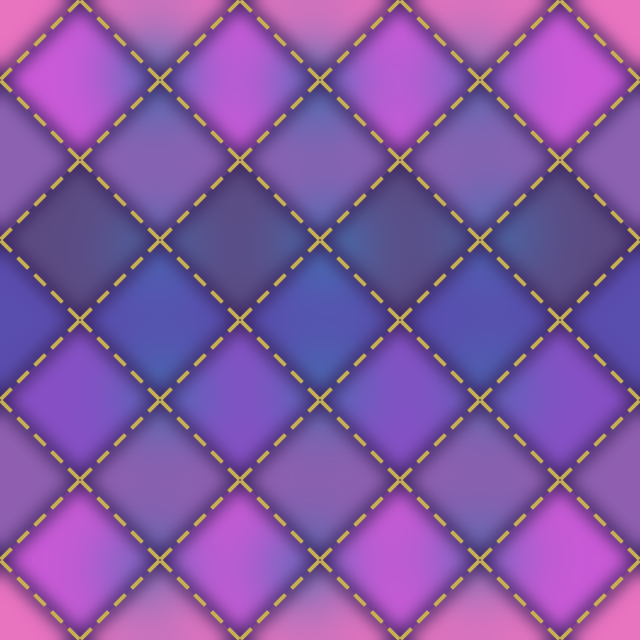
This pattern is drawn by a Shadertoy shader. Its source:

```glsl
// Quilted diamonds in sunset rows, with soft blue patches and dashed gold stitching.

float hash(vec2 p) {
    return fract(sin(dot(p, vec2(127.1, 311.7))) * 43758.5453);
}

// Row colours from bottom to top, two staggered rows per repeat
vec3 rowColour(float row) {
    vec3 rows[8] = vec3[8](
        vec3(0.91, 0.45, 0.75), vec3(0.79, 0.35, 0.84),
        vec3(0.56, 0.37, 0.69), vec3(0.53, 0.31, 0.77),
        vec3(0.35, 0.30, 0.68), vec3(0.36, 0.29, 0.51),
        vec3(0.55, 0.38, 0.70), vec3(0.80, 0.35, 0.85));
    return rows[int(mod(row, 8.0))];
}

// Blue patches around the side corners, wrapping every 4 repeats
float bluePatches(vec2 p) {
    vec2 base = floor(vec2(p.x + 0.5, p.y));
    float clear = 1.0;
    for (int j = -1; j <= 1; j++)
    for (int i = -1; i <= 1; i++) {
        vec2 site = base + vec2(i, j);
        vec2 id = mod(site, 4.0);
        float strength = step(0.5, id.x) * mix(0.5, 0.9, hash(id));
        vec2 jitter = 0.2 * (vec2(hash(id + 5.3), hash(id + 9.1)) - 0.5);
        vec2 d = p - site - vec2(0.0, 0.5) - jitter;
        clear *= 1.0 - strength * exp(-dot(d, d) / 0.12);
    }
    return 1.0 - clear;
}

// Distance to five rounded dashes that span one diamond edge
float stitches(float across, float along) {
    along -= 0.15 * clamp(round(along / 0.15), -2.0, 2.0);
    vec2 q = abs(vec2(across, along)) - vec2(0.007, 0.043);
    return length(max(q, 0.0)) + min(max(q.x, q.y), 0.0) - 0.005;
}

void mainImage(out vec4 fragColor, in vec2 fragCoord) {
    vec2 p = 4.0 * fragCoord / iResolution.xy;
    float pixel = 4.0 / min(iResolution.x, iResolution.y);

    // Diagonal grid: every integer pair is the centre of a diamond
    vec2 diagonal = vec2(p.x + p.y, p.x - p.y);
    vec2 cell = round(diagonal);
    vec2 local = (diagonal - cell) * 0.70711;
    vec2 edge = 0.35355 - abs(local);

    // Fabric
    vec3 colour = rowColour(cell.x - cell.y);
    colour = mix(colour, vec3(0.27, 0.44, 0.70), 0.85 * bluePatches(p));

    // Padding shadow along the seams
    vec2 shade = 0.55 * exp(-edge * edge / 0.0055);
    float shadow = 1.0 - (1.0 - shade.x) * (1.0 - shade.y);
    colour = mix(colour, vec3(0.22, 0.14, 0.36), shadow);

    // Thread
    float thread = min(stitches(edge.x, local.y), stitches(edge.y, local.x));
    colour = mix(colour, vec3(0.78, 0.69, 0.32), smoothstep(0.7, -0.7, thread / pixel));

    fragColor = vec4(colour, 1.0);
}
```
